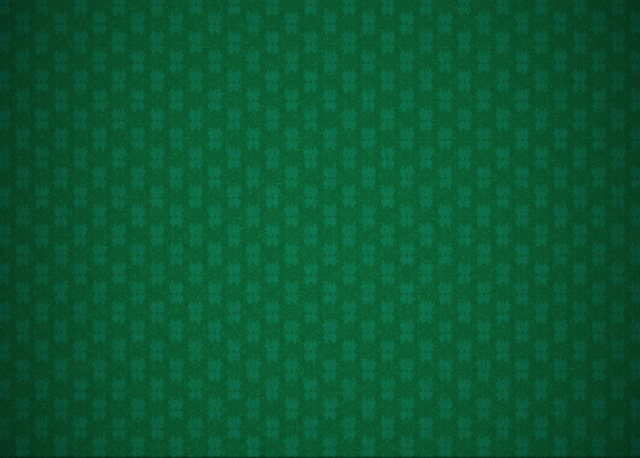
Give the GLSL for this pattern, as a WebGL 2 fragment shader.

```glsl
#version 300 es
precision highp float;

uniform vec2 u_resolution;
out vec4 fragColor;

const vec2 REPEATS = vec2(16.66, 11.88);
const vec2 PHASE = vec2(0.091, 0.782);
const vec3 GROUND = vec3(0.043, 0.395, 0.218);
const vec3 MOTIF = vec3(0.052, 0.455, 0.304);
const vec3 LINE = vec3(0.032, 0.330, 0.172);
const vec3 FLECK = vec3(0.080, 0.480, 0.205);

float hash(vec2 p) {
    return fract(sin(dot(p, vec2(127.1, 311.7))) * 43758.5453);
}

float valueNoise(vec2 p) {
    vec2 i = floor(p);
    vec2 f = fract(p);
    f = f * f * (3.0 - 2.0 * f);
    float low = mix(hash(i), hash(i + vec2(1.0, 0.0)), f.x);
    float high = mix(hash(i + vec2(0.0, 1.0)), hash(i + vec2(1.0, 1.0)), f.x);
    return mix(low, high, f.y);
}

float coverage(float d, float blur) {
    return 1.0 - smoothstep(-blur, blur, d);
}

float stroke(float d, float halfWidth, float blur) {
    return coverage(abs(d) - halfWidth, blur);
}

// Pointed leaf running from base to tip
float leaf(vec2 p, vec2 base, vec2 tip, float halfWidth) {
    vec2 axis = tip - base;
    float len = length(axis);
    vec2 dir = axis / len;
    vec2 q = p - base;
    float t = dot(q, dir) / len;
    float side = abs(q.x * dir.y - q.y * dir.x);
    return side - halfWidth * 4.0 * t * (1.0 - t);
}

float diamond(vec2 p, vec2 size) {
    return (abs(p.x) / size.x + abs(p.y) / size.y - 1.0) * min(size.x, size.y);
}

// Flower: horned crown, full waist with an eye, two lower lobes and feet
float flower(vec2 p) {
    vec2 m = vec2(abs(p.x), p.y);
    float d = leaf(m, vec2(0.0, -0.24), vec2(0.0, 0.28), 0.095);
    d = min(d, length(m - vec2(0.075, 0.075)) - 0.085);
    d = min(d, leaf(m, vec2(0.045, 0.0), vec2(0.125, 0.32), 0.050));
    d = min(d, leaf(m, vec2(0.04, 0.02), vec2(0.195, 0.20), 0.045));
    d = min(d, length(m - vec2(0.078, -0.145)) - 0.090);
    d = min(d, leaf(m, vec2(0.04, -0.10), vec2(0.115, -0.31), 0.050));
    return max(d, -diamond(p - vec2(0.0, -0.03), vec2(0.048, 0.058)));
}

// Thin dark veins between the petals
float veins(vec2 p, float blur) {
    vec2 m = vec2(abs(p.x), p.y);
    float upper = stroke(leaf(m, vec2(0.0, 0.02), vec2(0.0, 0.27), 0.045), 0.004, blur);
    float lower = stroke(m.x, 0.006, blur) * step(p.y, -0.16);
    return max(upper, lower);
}

// Nearest motif centre on the staggered grid
vec2 nearestCentre(vec2 q) {
    vec2 a = floor(q + 0.5);
    vec2 b = floor(q) + 0.5;
    vec2 da = abs(q - a);
    vec2 db = abs(q - b);
    return da.x + da.y < db.x + db.y ? a : b;
}

float vignette(vec2 uv) {
    vec2 c = abs(uv * 2.0 - 1.0);
    return 1.0 - 0.35 * pow(c.x, 2.5) - 0.12 * c.y * c.y;
}

void main() {
    vec2 uv = gl_FragCoord.xy / u_resolution;
    vec2 q = uv * REPEATS - PHASE;
    vec2 centre = nearestCentre(q);
    vec2 p = q - centre;
    float blur = 0.7 * REPEATS.y / u_resolution.y;
    float fine = valueNoise(q * 30.0);
    float coarse = valueNoise(q * 12.0 + 37.0);

    // Broken diagonal trellis, and shade between the columns of flowers
    float edge = (0.5 - abs(p.x) - abs(p.y)) * 0.7071;
    float trellis = 0.28 * stroke(edge, 0.014, blur) + 0.22 * stroke(edge - 0.06, 0.012, blur);
    float gap = abs(fract(q.x * 2.0) - 0.5);
    float shade = 0.16 * (1.0 - smoothstep(0.0, 0.22, gap));
    vec3 colour = mix(GROUND, LINE, trellis * (0.5 + coarse) + shade);

    // Woven flecks
    colour = mix(colour, FLECK, 0.45 * smoothstep(0.66, 0.95, fine));

    // Flowers, each worn a little differently
    float wear = 0.88 + 0.12 * hash(centre * 2.0);
    float shape = coverage(flower(p) + 0.016 * (coarse - 0.5), blur);
    vec3 petal = mix(MOTIF, GROUND, 0.35 * veins(p, blur));
    colour = mix(colour, petal, shape * wear);

    // Cloth grain, shading and the dark lower rim
    colour *= 1.0 + 0.12 * (fine - 0.5) + 0.08 * (coarse - 0.5);
    colour *= vignette(uv) * mix(0.6, 1.0, smoothstep(0.0, 0.006, uv.y));
    fragColor = vec4(colour, 1.0);
}
```
